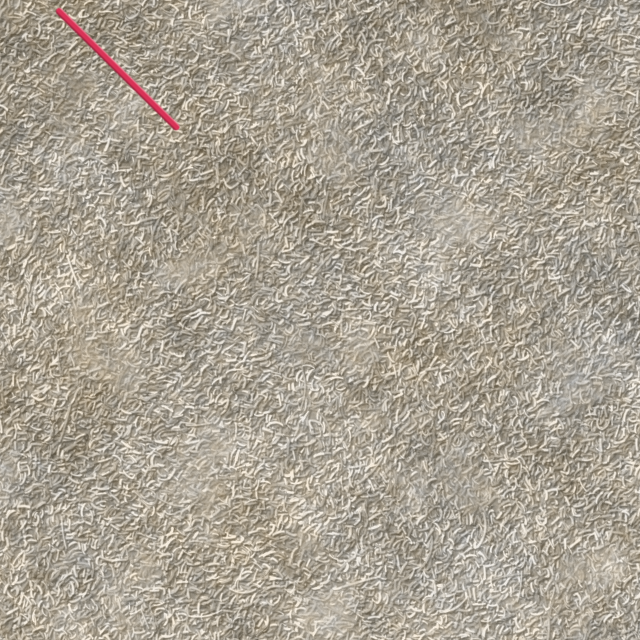
Write a WebGL 2 fragment shader that draws this texture.

```glsl
#version 300 es
precision highp float;

uniform vec2 u_resolution;
out vec4 fragColor;

// Ground and fibre tones
const vec3 DARK_SOIL = vec3(0.43, 0.40, 0.34);
const vec3 PALE_STRAW = vec3(0.92, 0.89, 0.84);
const vec3 WARM_TINT = vec3(0.016, 0.002, -0.020);
const float GAP_TONE = 0.36;
const float SHADOW_TONE = 0.02;
const float SHADOW_STRENGTH = 0.62;
const float MEAN_TONE = 0.58;
const float CONTRAST = 1.20;
const float BRIGHTEN = 0.06;

// Fibre shape, in canvas units
const int FIBRE_LAYERS = 6;
const float FIBRE_CELLS = 66.0;
const float FIBRE_HALF_LENGTH = 0.0078;
const float FIBRE_HALF_WIDTH = 0.0015;
const float FIBRE_BEND = 0.55;
const float FIBRE_OPACITY = 0.88;
const float STALK_CELLS = 15.0;
const float STALK_HALF_LENGTH = 0.026;
const float STALK_SHARE = 0.25;
const vec2 SHADOW_SHIFT = vec2(0.0018, -0.0024);
const float SOFTNESS = 0.0019;
const float MAIN_ANGLE = 0.85;
const float ANGLE_SPREAD = 2.3;

// Red stick
const vec2 STICK_TOP = vec2(0.093, 0.982);
const vec2 STICK_END = vec2(0.275, 0.802);
const float STICK_HALF_WIDTH = 0.0055;
const vec3 STICK_RED = vec3(0.85, 0.20, 0.34);
const vec3 STICK_SHADE = vec3(0.58, 0.12, 0.22);
const vec3 STICK_GLINT = vec3(0.97, 0.62, 0.68);

vec4 hash4(vec3 seed) {
  vec4 h = fract(seed.xyzx * vec4(0.1031, 0.1030, 0.0973, 0.1099));
  h += dot(h, h.wzxy + 33.33);
  return fract((h.xxyz + h.yzzw) * h.zywx);
}

// Uneven patches from warped layered sines
float patches(vec2 p, float phase) {
  float sum = 0.0;
  float weight = 0.5;
  for (int i = 0; i < 4; i++) {
    p += 0.35 * sin(p.yx * 1.3 + phase);
    sum += weight * sin(p.x + phase) * sin(p.y + 1.7 * phase);
    p = mat2(1.5, 1.1, -1.1, 1.5) * p;
    weight *= 0.65;
  }
  return sum;
}

// Distance to a gently bent capsule centred on zero
float strandDistance(vec2 p, float angle, float bend, float halfLength, float halfWidth) {
  float c = cos(angle), s = sin(angle);
  vec2 q = vec2(c * p.x + s * p.y, c * p.y - s * p.x);
  q.y += bend * (q.x * q.x / halfLength - 0.4 * halfLength);
  return length(vec2(max(abs(q.x) - halfLength, 0.0), q.y)) - halfWidth;
}

// Lay one scattered sheet of strands and their shadows over the tone
float layStrands(float tone, vec2 uv, float cells, float halfLength,
                 float share, float layer, float soft) {
  vec2 home = floor(uv * cells);
  for (int y = -1; y <= 1; y++) {
    for (int x = -1; x <= 1; x++) {
      vec2 cell = home + vec2(x, y);
      vec4 place = hash4(vec3(cell + 17.0, layer + 3.0));
      vec4 look = hash4(vec3(cell + 71.0, layer + 41.0));
      if (look.w > share) continue;
      vec2 centre = (cell + place.xy) / cells;
      float flow = 0.5 * sin(centre.x * 7.0 + 3.0 * sin(centre.y * 5.0));
      float angle = MAIN_ANGLE + flow + (place.z - 0.5) * ANGLE_SPREAD;
      float bend = (place.w - 0.5) * FIBRE_BEND;
      float reach = halfLength * mix(0.35, 1.15, look.x);
      float width = FIBRE_HALF_WIDTH * mix(0.6, 1.3, look.y);
      vec2 p = uv - centre;
      float body = strandDistance(p, angle, bend, reach, width);
      float shaded = strandDistance(p - SHADOW_SHIFT, angle, bend, reach, width);
      float shadow = 1.0 - smoothstep(-soft, soft * 1.4, shaded);
      float cover = 1.0 - smoothstep(-soft, soft, body);
      tone = mix(tone, SHADOW_TONE, shadow * SHADOW_STRENGTH);
      tone = mix(tone, mix(0.42, 1.12, look.z), cover * FIBRE_OPACITY);
    }
  }
  return tone;
}

void main() {
  float canvas = min(u_resolution.x, u_resolution.y);
  vec2 uv = gl_FragCoord.xy / canvas;
  float soft = max(SOFTNESS, 0.7 / canvas);

  // Matted fibres, then a few longer stalks
  float tone = GAP_TONE + 0.12 * patches(uv * 60.0, 0.4);
  for (int i = 0; i < FIBRE_LAYERS; i++) {
    float layer = float(i);
    vec2 shifted = uv + layer * vec2(0.0053, 0.0037);
    tone = layStrands(tone, shifted, FIBRE_CELLS, FIBRE_HALF_LENGTH, 1.0, layer, soft);
  }
  tone = layStrands(tone, uv, STALK_CELLS, STALK_HALF_LENGTH, STALK_SHARE, 29.0, soft);

  // Dusty areas mute the fibres; fine mottling breaks them up
  float dust = smoothstep(0.1, 0.7, patches(uv * 17.0, 2.1));
  tone = MEAN_TONE + (tone - MEAN_TONE) * CONTRAST * (1.0 - 0.45 * dust);
  tone += BRIGHTEN + 0.13 * patches(uv * 230.0, 0.9);

  // Broad and middling patches shift tone and warmth
  tone += 0.13 * patches(uv * 9.0, 1.2) + 0.12 * patches(uv * 34.0, 4.3);
  tone += 0.10 * (0.5 - uv.y);
  vec3 colour = mix(DARK_SOIL, PALE_STRAW, clamp(tone, -0.12, 1.08));
  float warmth = patches(uv * 11.0, 3.6) + 1.1 * patches(uv * 90.0, 5.2) + 0.3 - 0.6 * uv.x;
  colour += WARM_TINT * warmth;

  // Stick with a lit upper edge and a shaded lower edge
  vec2 axis = STICK_END - STICK_TOP;
  vec2 fromTop = uv - STICK_TOP;
  vec2 offset = fromTop - axis * clamp(dot(fromTop, axis) / dot(axis, axis), 0.0, 1.0);
  float side = dot(offset, normalize(vec2(-axis.y, axis.x))) / STICK_HALF_WIDTH;
  vec3 stickColour = mix(STICK_SHADE, STICK_RED, smoothstep(-1.0, -0.2, side));
  stickColour = mix(stickColour, STICK_GLINT, 0.7 * smoothstep(0.35, 1.0, side));
  float stick = length(offset) - STICK_HALF_WIDTH;
  colour = mix(colour, stickColour, 1.0 - smoothstep(-soft, soft, stick));
  fragColor = vec4(clamp(colour, 0.0, 1.0), 1.0);
}
```
